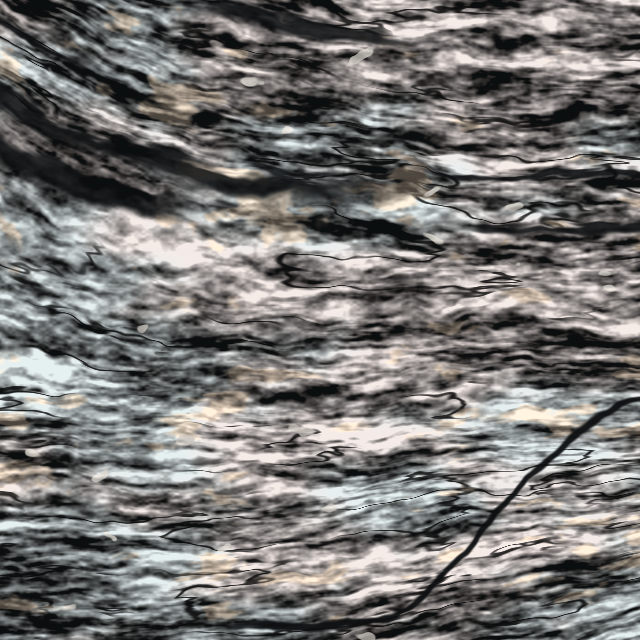
A Shadertoy shader for this texture:

```glsl
// Weathered layered schist: bent grey strata with dark crevices, pale lichen and a diagonal crack.

const vec3 COOL_STONE = vec3(0.965, 1.010, 1.015);
const vec3 WARM_STONE = vec3(1.035, 0.990, 0.975);
const vec3 TAN_LICHEN = vec3(0.78, 0.70, 0.61);
const vec3 PALE_CHIP = vec3(0.88, 0.86, 0.83);
const vec3 SHADOW = vec3(0.045, 0.053, 0.060);

const float BASE_TONE = 0.475;
const float BROAD_CONTRAST = 0.65;
const float BED_CONTRAST = 1.10;
const float FINE_CONTRAST = 0.85;
const float GRAIN_CONTRAST = 0.45;
const float RELIEF = 1.0;
const float CREVICE_DEPTH = 0.80;
const float CHIP_CELLS = 9.0;
const float CHIP_CHANCE = 0.28;

// Large overhang shadows: level in the strata, half height, left end, right end
const int SEAM_COUNT = 6;
const vec4 SEAMS[SEAM_COUNT] = vec4[](
    vec4(0.660, 0.022, -0.20, 0.62),
    vec4(0.605, 0.013, -0.20, 0.34),
    vec4(0.900, 0.016, 0.26, 0.72),
    vec4(0.628, 0.008, 0.68, 1.20),
    vec4(0.705, 0.006, 0.60, 1.20),
    vec4(0.765, 0.009, -0.20, 0.22));

float hash(vec2 p) {
    return fract(sin(dot(p, vec2(127.1, 311.7))) * 43758.5453);
}

float noise(vec2 p) {
    vec2 cell = floor(p), f = fract(p);
    f = f * f * (3.0 - 2.0 * f);
    return mix(mix(hash(cell), hash(cell + vec2(1, 0)), f.x),
               mix(hash(cell + vec2(0, 1)), hash(cell + vec2(1, 1)), f.x), f.y);
}

float fbm(vec2 p, int octaves) {
    float sum = 0.0, weight = 0.5, total = 0.0;
    for (int i = 0; i < octaves; i++) {
        sum += weight * noise(p);
        total += weight;
        weight *= 0.55;
        p = p * 2.03 + vec2(17.3, 9.1);
    }
    return sum / total;
}

// Strata coordinates: beds sag from the upper left and climb at the lower right
vec2 strata(vec2 p) {
    float sag = 0.20 * smoothstep(0.35, 0.90, p.y) * exp(-2.8 * p.x);
    float climb = 0.13 * (1.0 - smoothstep(0.05, 0.50, p.y)) * p.x * p.x;
    float warp = 0.045 * (fbm(p * vec2(4.0, 7.0), 3) - 0.5)
               + 0.012 * (fbm(p * vec2(22.0, 30.0), 2) - 0.5);
    return vec2(p.x + 0.5 * warp, p.y - sag - climb + warp);
}

float beds(vec2 q) {
    return fbm(q * vec2(7.0, 38.0) + 3.7, 4);
}

float seamShadow(vec2 q) {
    float shade = 0.0;
    float ragged = fbm(q * vec2(14.0, 60.0) + 41.0, 3) - 0.5;
    for (int i = 0; i < SEAM_COUNT; i++) {
        vec4 seam = SEAMS[i];
        float ends = smoothstep(seam.z, seam.z + 0.10, q.x)
                   * (1.0 - smoothstep(seam.w - 0.14, seam.w, q.x));
        float d = abs(q.y - seam.x + 0.02 * ragged) / seam.y + 1.6 * ragged;
        shade = max(shade, ends * (1.0 - smoothstep(0.35, 1.20, d)));
    }
    return shade;
}

float diagonalCrack(vec2 p) {
    float t = clamp((p.x - 0.55) / 0.45, 0.0, 1.0);
    float path = 0.02 + 0.35 * t * t * (3.0 - 2.0 * t);
    float slope = 0.35 * 6.0 * t * (1.0 - t) / 0.45;
    float wobble = 0.025 * (fbm(p * 16.0, 3) - 0.5);
    float d = abs(p.y - path + wobble) / sqrt(1.0 + slope * slope);
    float width = 0.002 + 0.006 * noise(p * 11.0 + 5.0);
    return smoothstep(0.28, 0.42, p.x) * (1.0 - smoothstep(width * 0.5, width + 0.003, d));
}

// Scattered small slanted flakes
float chips(vec2 p) {
    float cover = 0.0;
    vec2 home = floor(p * CHIP_CELLS);
    for (int j = -1; j <= 1; j++)
    for (int i = -1; i <= 1; i++) {
        vec2 cell = home + vec2(i, j);
        vec2 center = (cell + vec2(hash(cell + 3.1), hash(cell + 7.7))) / CHIP_CELLS;
        float angle = 1.2 * (hash(cell + 11.9) - 0.5);
        vec2 d = mat2(cos(angle), -sin(angle), sin(angle), cos(angle)) * (p - center);
        float size = mix(0.005, 0.013, hash(cell + 19.3));
        float r = length(d / vec2(1.6, 0.6)) + 0.012 * (noise(p * 85.0) - 0.5);
        float present = step(hash(cell + 23.7), CHIP_CHANCE);
        cover = max(cover, present * (1.0 - smoothstep(size - 0.002, size + 0.002, r)));
    }
    return cover;
}

void mainImage(out vec4 fragColor, in vec2 fragCoord) {
    vec2 p = fragCoord / iResolution.xy;
    vec2 q = strata(p);

    // Bedding at several scales, lit from above
    float bed = beds(q);
    float fine = fbm(q * vec2(30.0, 115.0) + 8.3, 2);
    float tone = BASE_TONE
        + BROAD_CONTRAST * (fbm(q * vec2(2.5, 11.0), 3) - 0.5)
        + BED_CONTRAST * (bed - 0.5)
        + FINE_CONTRAST * (fine - 0.5)
        + GRAIN_CONTRAST * (fbm(p * vec2(85.0, 125.0), 2) - 0.5)
        + RELIEF * (bed - beds(q + vec2(0.002, 0.007)));
    tone += 0.05 * (1.0 - smoothstep(0.25, 0.60, p.y));
    tone -= 0.08 * smoothstep(0.50, 0.75, p.y) * (1.0 - smoothstep(0.35, 0.80, p.x));

    // Thin broken crevices
    float ridge = abs(fbm(q * vec2(5.0, 25.0) + 27.0, 4) - 0.5);
    float broken = smoothstep(0.42, 0.60, fbm(q * vec2(6.0, 17.0) + 61.0, 2));
    float crevice = broken * (1.0 - smoothstep(0.004, 0.034, ridge));
    tone *= 1.0 - CREVICE_DEPTH * crevice;
    tone = clamp(tone, 0.0, 0.93);

    // Mineral tint and lichen
    float warmth = smoothstep(0.35, 0.65, fbm(p * vec2(5.0, 9.0) + 13.0, 3)
                 + 0.18 * (p.x + p.y - 1.0));
    vec3 color = max(SHADOW, tone * mix(COOL_STONE, WARM_STONE, warmth));
    float lichen = smoothstep(0.63, 0.72, fbm(q * vec2(11.0, 27.0) + 73.0, 4));
    color = mix(color, TAN_LICHEN * (0.55 + 0.9 * tone), 0.65 * lichen);
    color = mix(color, PALE_CHIP * (0.75 + 0.4 * fine), 0.8 * chips(p));

    // Deep shadows
    float shade = max(0.88 * seamShadow(q), 0.95 * diagonalCrack(p));
    color = mix(color, SHADOW, shade);
    fragColor = vec4(color, 1.0);
}
```
